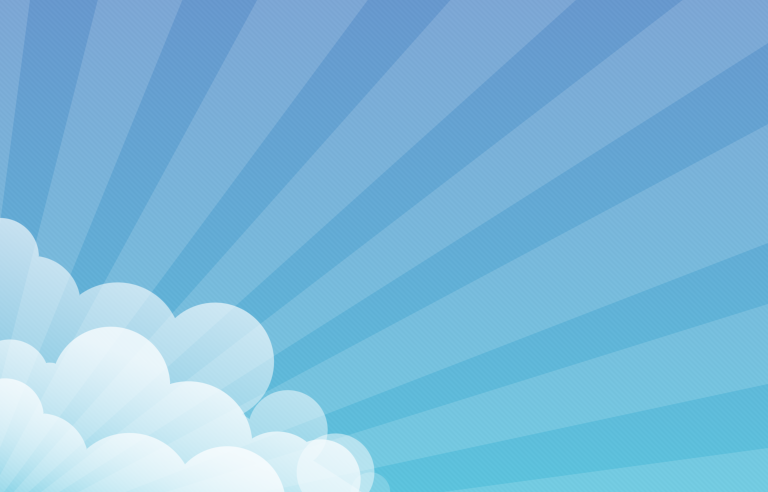
Give the GLSL for this background, as a WebGL 1 fragment shader.

```glsl
precision highp float;
// Blue sky with pale rays fanning from below the lower left corner, and
// three banks of translucent clouds. Rays are toggled at angular edges;
// each bank is a union of discs over a slanted base, fading with depth.
uniform vec2 u_resolution;

const vec3 SKY_TOP = vec3(0.405, 0.595, 0.805);
const vec3 SKY_MIDDLE = vec3(0.385, 0.675, 0.835);
const vec3 SKY_BOTTOM = vec3(0.36, 0.765, 0.865);
const vec3 CLOUD_WHITE = vec3(0.97, 0.987, 0.995);
const vec2 RAY_ORIGIN = vec2(-0.091, -0.134);
const float GRADIENT_SLOPE = 0.4;

// Ray edges in degrees above the horizon, alternately closing and opening.
// The last two lie outside the visible fan.
const mat4 RAY_EDGES = mat4(
  7.70, 12.08, 17.35, 21.18,
  28.09, 32.35, 37.49, 41.95,
  48.41, 53.52, 61.58, 67.85,
  75.67, 82.37, 140.0, 150.0);

// Coverage of a signed distance, negative inside, with a soft edge
float cover(float d, float pixel) {
  return 1.0 - smoothstep(-0.75 * pixel, 0.75 * pixel, d);
}

float disc(vec2 p, vec3 c) {
  return length(p - c.xy) - c.z;
}

// Union of four discs
float discs(vec2 p, vec4 xs, vec4 ys, vec4 radii) {
  vec4 dx = p.x - xs;
  vec4 dy = p.y - ys;
  vec4 d = sqrt(dx * dx + dy * dy) - radii;
  return min(min(d.x, d.y), min(d.z, d.w));
}

// Half plane below a line that falls to the right
float belowLine(vec2 p, float height, float slope) {
  return (p.y + slope * p.x - height) / sqrt(1.0 + slope * slope);
}

// Opacity that fades down through a cloud bank
float bankAlpha(vec2 p, float height, float top, float range) {
  float depth = height - GRADIENT_SLOPE * p.x - p.y;
  return top * (1.0 - clamp((depth + 0.121) / range, 0.0, 1.0));
}

vec3 skyColor(float y) {
  vec3 lower = mix(SKY_BOTTOM, SKY_MIDDLE, clamp(2.0 * y, 0.0, 1.0));
  return mix(lower, SKY_TOP, clamp(2.0 * y - 1.0, 0.0, 1.0));
}

// 1 inside the pale rays, 0 between them
float rayMask(vec2 p, float pixel) {
  float mask = 1.0;
  for (int i = 0; i < 4; i++) {
    for (int j = 0; j < 4; j++) {
      float a = radians(RAY_EDGES[i][j]);
      float side = dot(p, vec2(-sin(a), cos(a)));
      mask = mix(1.0 - mask, mask, cover(side, pixel));
    }
  }
  return mask;
}

// Fine diagonal hatching, centred on zero
float hatch(vec2 p, float frequency) {
  return sin(6.28319 * frequency * (p.x + p.y));
}

vec3 addCloud(vec3 color, float d, float alpha, float pixel) {
  return mix(color, CLOUD_WHITE, alpha * cover(d, pixel));
}

void main() {
  vec2 p = gl_FragCoord.xy / u_resolution.y;
  float pixel = 1.0 / u_resolution.y;

  // Sky and rays
  vec3 color = skyColor(p.y);
  color = mix(color, vec3(1.0), 0.14 * rayMask(p - RAY_ORIGIN, pixel));
  color += 0.008 * hatch(p, 95.0);

  // Back bank, with two lone puffs at its right end
  float back = discs(p, vec4(0.0, 0.065, 0.239, 0.437),
    vec4(0.478, 0.381, 0.296, 0.265), vec4(0.079, 0.099, 0.130, 0.120));
  back = min(back, disc(p, vec3(0.585, 0.126, 0.081)));
  back = min(back, belowLine(p, 0.478, 0.65));
  color = addCloud(color, disc(p, vec3(0.753, 0.0, 0.040)), 0.22, pixel);
  color = addCloud(color, back, bankAlpha(p, 0.478, 0.72, 0.61), pixel);
  color = addCloud(color, disc(p, vec3(0.682, 0.040, 0.079)), 0.5, pixel);

  // Middle bank
  float middle = discs(p, vec4(0.020, 0.225, 0.383, 0.563),
    vec4(0.229, 0.215, 0.095, 0.026), vec4(0.081, 0.121, 0.130, 0.097));
  middle = min(middle, disc(p, vec3(0.652, 0.026, 0.081)));
  middle = min(middle, disc(p, vec3(0.101, 0.223, 0.040)));
  middle = min(middle, belowLine(p, 0.261, 0.36));
  color = addCloud(color, middle, bankAlpha(p, 0.261, 0.8, 0.40), pixel);

  // Front bank
  float front = discs(p, vec4(0.010, 0.081, 0.263, 0.462),
    vec4(0.152, 0.061, -0.012, -0.026), vec4(0.079, 0.099, 0.132, 0.119));
  front = min(front, belowLine(p, 0.150, 0.4));
  color = addCloud(color, front, bankAlpha(p, 0.150, 0.88, 0.385), pixel);

  gl_FragColor = vec4(color, 1.0);
}
```
